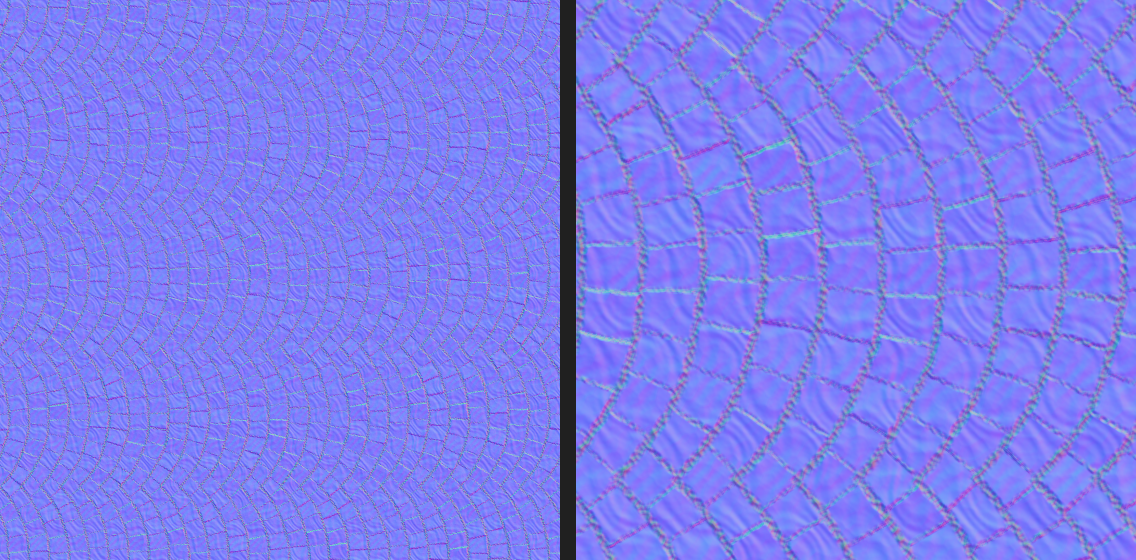
Left: the whole. Right: its middle third, enlarged.
Reproduce this texture map procedurally as a three.js fragment shader.

```glsl
// Normal map of cobblestones laid in stacked segmental arcs that bulge to the right.
#define COURSES 28.0      // arcs across
#define ROWS 4.0          // arc bands up
#define STONES 10.0       // stones along one arc
#define ORIGIN vec2(0.016, 0.006)  // shift of the whole pattern
#define ARC_GAP 0.0033    // half width of the gap between arcs
#define JOINT_GAP 0.0019  // half width of the joint between stones
#define DEPTH 0.0006      // depth of the gaps
#define GRIT 0.95         // slope of the grains in the gaps
#define TILT 0.16         // random lean of each stone
#define ROUGHNESS 0.10    // slope of the worn faces
#define LOOSE 0.05        // share of stones with a deeper outline
#define TEXEL 0.001       // half step of the slope measurement

varying vec2 vUv;

const float PI = 3.14159;
const float RADIUS = 0.70711 / ROWS;  // a quarter circle spans one band

vec2 hash2(vec2 p) {
  return fract(sin(vec2(dot(p, vec2(127.1, 311.7)), dot(p, vec2(269.5, 183.3)))) * 4375.85);
}

// Squared distance to the nearest feature point, wrapping after n cells
float cellular(vec2 p, float n) {
  p *= n;
  vec2 cell = floor(p);
  float nearest = 2.0;
  for (int j = -1; j <= 1; j++) {
    for (int i = -1; i <= 1; i++) {
      vec2 c = cell + vec2(float(i), float(j));
      vec2 d = c + hash2(mod(c, n)) - p;
      nearest = min(nearest, dot(d, d));
    }
  }
  return nearest;
}

// Smooth undulation of unit slope from layered, warped sines
float waves(vec2 p) {
  vec2 t = 2.0 * PI * p;
  t += 0.06 * sin(vec2(17.0, 23.0) * t.yx);
  float h = sin(dot(t, vec2(29.0, 37.0))) / 47.0 + sin(dot(t, vec2(-53.0, 31.0))) / 61.0;
  h += sin(dot(t, vec2(71.0, 58.0)) + 2.0 * sin(19.0 * t.x)) / 92.0;
  return h / (2.0 * PI);
}

// x: height, y: how much of the gap filling shows
vec2 paving(vec2 p) {
  float grain = cellular(p, 310.0);
  float chips = cellular(p, 128.0);

  // Hand-laid irregularity
  p += 0.0008 * sin(2.0 * PI * vec2(dot(p, vec2(5.0, 11.0)), dot(p, vec2(13.0, -7.0))));
  vec2 q = p - ORIGIN;

  // Band and course
  float row = floor(q.y * ROWS + 0.5);
  float y = q.y - row / ROWS;
  float sag = RADIUS - sqrt(RADIUS * RADIUS - y * y);
  float u = (q.x + sag) * COURSES;
  float course = floor(u);
  float across = u - course - 0.5;

  // Stone along the course; the end stone is shared by two bands
  vec2 arm = vec2(RADIUS - sag + across / COURSES, y);
  float angle = atan(arm.y, arm.x);
  vec2 arcId = vec2(mod(course, COURSES), mod(row, ROWS));
  float s = (angle / (0.5 * PI) + 0.5) * STONES + 0.5;
  s += 0.7 * (hash2(arcId + 7.0).x - 0.5) * cos(PI * y * ROWS);
  float stone = clamp(floor(s), 0.0, STONES);
  float along = s - stone - 0.5;
  vec2 id = vec2(arcId.x, mod(stone + row * STONES, STONES * ROWS));
  float middle = (stone / STONES - 0.5) * 0.5 * PI;
  vec2 local = arm - RADIUS * vec2(cos(middle), sin(middle));
  vec2 lean = hash2(id + 3.0) - 0.5;
  float loose = step(1.0 - LOOSE, hash2(id + 19.0).x);

  // Gaps, measured from the stone edges; joints slope more gently upwards
  float stoneLength = RADIUS * 0.5 * PI / STONES;
  float ragged = 0.0018 * (chips - 0.3) + 0.0012 * (grain - 0.3);
  float arcEdge = (0.5 - abs(across)) / COURSES * cos(angle) + ragged;
  float jointEdge = (0.5 - abs(along)) * stoneLength + 0.4 * ragged;
  float jointWidth = JOINT_GAP * mix(0.7, 1.3, step(along, 0.0)) * (1.0 + 0.4 * loose);
  float arcGap = 1.0 - smoothstep(0.0, ARC_GAP, arcEdge);
  float jointGap = 1.0 - smoothstep(0.0, jointWidth, jointEdge);
  float gap = max(arcGap, jointGap * (0.6 + 0.4 * loose));

  // Stone face and gritty filling
  float face = DEPTH * (1.0 + 0.5 * loose) + TILT * dot(lean, local * vec2(0.5, 1.0));
  face += ROUGHNESS * (0.7 * waves(p) + 0.5 * chips / 128.0 + 0.35 * grain / 310.0);
  float grit = GRIT * grain / 310.0 - 0.3 * DEPTH;
  return vec2(mix(face, grit, gap), gap * (0.6 + grain));
}

void main() {
  vec2 dx = vec2(TEXEL, 0.0);
  vec2 dy = dx.yx;
  vec2 east = paving(vUv + dx), west = paving(vUv - dx);
  vec2 north = paving(vUv + dy), south = paving(vUv - dy);
  vec2 slope = vec2(east.x - west.x, north.x - south.x) / (2.0 * TEXEL);

  // Grit too fine to resolve shortens the averaged normal
  float filling = min(0.25 * (east.y + west.y + north.y + south.y), 1.0);
  vec3 normal = normalize(vec3(-slope, 1.0)) * (0.98 - 0.5 * filling);
  gl_FragColor = vec4(normal * 0.5 + 0.5, 1.0);
}
```
